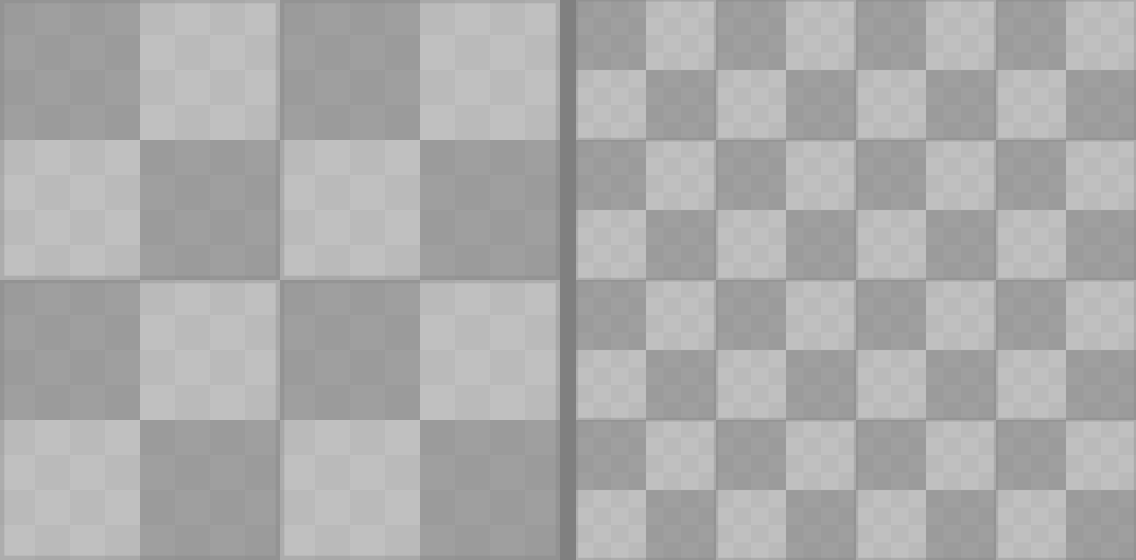
Left, the tile; right, the same tile 2 across and 2 down.
Reproduce this pattern procedurally as a three.js fragment shader.

```glsl
// Grey checkerboard of two by two framed tiles, each holding a 2 x 2 checker.
// A faint finer checker, four squares to each large one, varies the tone,
// and a translucent grey frame is laid along the edges of every tile.
varying vec2 vUv;

const float TILES = 2.0;
const float LARGE_SQUARES = 4.0;
const float SMALL_SQUARES = 16.0;

const vec2 DARK_TONES = vec2(0.608, 0.623);
const vec2 LIGHT_TONES = vec2(0.730, 0.753);
const float FRAME_TONE = 0.5;
const float FRAME_OPACITY = 0.3;
const float FRAME_WIDTH = 0.0078;
const float FRAME_TOP_WIDTH = 0.0059;

// Square wave of period 2, from -1 to 1, with edges softened over one pixel.
vec2 squareWave(vec2 p, vec2 pixel) {
  vec2 ramp = 0.5 - abs(mod(p + 0.5, 2.0) - 1.0);
  return clamp(2.0 * ramp / pixel, -1.0, 1.0);
}

// 1 on squares whose column and row add up to an even number, else 0.
float checker(vec2 uv, float squares, vec2 pixel) {
  vec2 wave = squareWave(uv * squares, pixel * squares);
  return 0.5 + 0.5 * wave.x * wave.y;
}

// Coverage of the half plane where the signed distance is positive.
vec2 coverage(vec2 dist, vec2 pixel) {
  return clamp(dist / pixel + 0.5, 0.0, 1.0);
}

// 1 on the frame along the inner edges of each tile, else 0.
float frame(vec2 uv, float tiles, vec2 pixel) {
  vec2 p = fract(uv * tiles) / tiles;
  vec2 lower = coverage(p - FRAME_WIDTH, pixel);
  vec2 upper = coverage(1.0 / tiles - vec2(FRAME_WIDTH, FRAME_TOP_WIDTH) - p, pixel);
  vec2 inside = lower * upper;
  return 1.0 - inside.x * inside.y;
}

void main() {
  vec2 pixel = max(fwidth(vUv), vec2(1e-5));

  // Large squares, each toned by the fine checker
  float large = checker(vUv, LARGE_SQUARES, pixel);
  float small = checker(vUv, SMALL_SQUARES, pixel);
  vec2 tones = mix(DARK_TONES, LIGHT_TONES, large);
  float grey = mix(tones.x, tones.y, small);

  // Translucent frame on top
  grey = mix(grey, FRAME_TONE, FRAME_OPACITY * frame(vUv, TILES, pixel));

  gl_FragColor = vec4(vec3(grey), 1.0);
}
```
